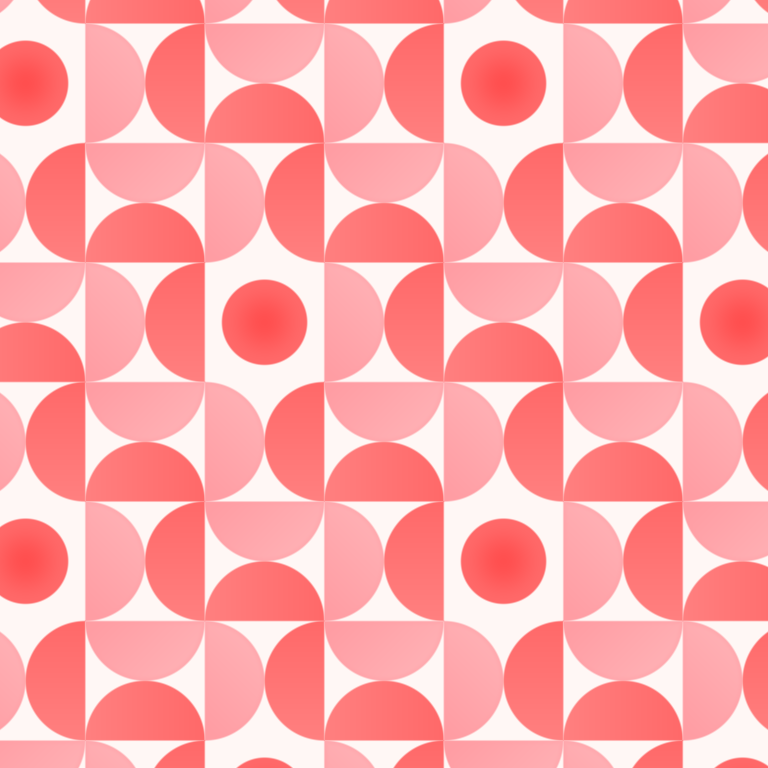
Write a Shadertoy shader that draws this pattern.

```glsl
// Geometric tiling of square cells: each holds a pale and a deep half disc that
// touch at the cell centre, turned a quarter in alternate cells. Every eighth
// cell holds a lone round dot instead. Shapes are distance functions with gradients.

#define CELLS 6.427               // cells across the canvas
#define OFFSET vec2(0.714, 0.197) // first full cell, from the top left
#define DOT_RADIUS 0.357
#define SOFTNESS 0.010            // least edge half width, in cells
#define PAPER vec3(1.0, 0.97, 0.96)
#define PALE_LOW vec3(1.0, 0.615, 0.64)
#define PALE_HIGH vec3(1.0, 0.70, 0.715)
#define DEEP_LOW vec3(1.0, 0.41, 0.41)
#define DEEP_HIGH vec3(1.0, 0.50, 0.50)
#define DOT_CORE vec3(1.0, 0.31, 0.31)
#define DOT_EDGE vec3(1.0, 0.41, 0.41)
#define RIM 0.35                  // strength of the tint along pale edges

float coverage(float dist, float edge) {
    return 1.0 - smoothstep(-edge, edge, dist);
}

// Lone dot, deepest at its centre.
vec3 paintDot(vec3 color, vec2 p, float edge) {
    float r = length(p - 0.5);
    vec3 ink = mix(DOT_CORE, DOT_EDGE, smoothstep(0.0, 1.0, r / DOT_RADIUS));
    return mix(color, ink, coverage(r - DOT_RADIUS, edge));
}

// Two half discs, flat sides on opposite edges of the cell.
vec3 paintHalves(vec3 color, vec2 p, float edge) {
    float pale = max(length(p - vec2(0.0, 0.5)) - 0.5, -p.x);
    float deep = max(length(p - vec2(1.0, 0.5)) - 0.5, p.x - 1.0);

    float paleTone = clamp(0.8 * p.x + 0.8 * (1.0 - p.y) - 0.1, 0.0, 1.0);
    vec3 paleInk = mix(PALE_LOW, PALE_HIGH, paleTone);
    paleInk = mix(paleInk, PALE_LOW, RIM * smoothstep(-0.05, 0.0, pale));
    vec3 deepInk = mix(DEEP_LOW, DEEP_HIGH, clamp(p.y, 0.0, 1.0));

    color = mix(color, paleInk, coverage(pale, edge));
    return mix(color, deepInk, coverage(deep, edge));
}

vec3 paintCell(vec3 color, vec2 id, vec2 p, float edge) {
    float diagonal = id.x + id.y;
    bool isDot = mod(diagonal, 4.0) > 2.5 && mod(id.y, 2.0) < 0.5;
    if (isDot) return paintDot(color, p, edge);
    bool isTurned = mod(diagonal, 2.0) > 0.5;
    return paintHalves(color, isTurned ? vec2(p.y, 1.0 - p.x) : p, edge);
}

void mainImage(out vec4 fragColor, in vec2 fragCoord) {
    // Cell coordinates with y pointing down.
    vec2 uv = vec2(fragCoord.x, iResolution.y - fragCoord.y) / iResolution.y;
    vec2 grid = uv * CELLS - OFFSET;
    float edge = max(SOFTNESS, CELLS / iResolution.y);

    // The four nearest cells, so that edges blend across cell borders.
    vec2 base = floor(grid - 0.5);
    vec3 color = PAPER;
    for (int j = 0; j < 2; j++) {
        for (int i = 0; i < 2; i++) {
            vec2 id = base + vec2(i, j);
            color = paintCell(color, id, grid - id, edge);
        }
    }
    fragColor = vec4(color, 1.0);
}
```
